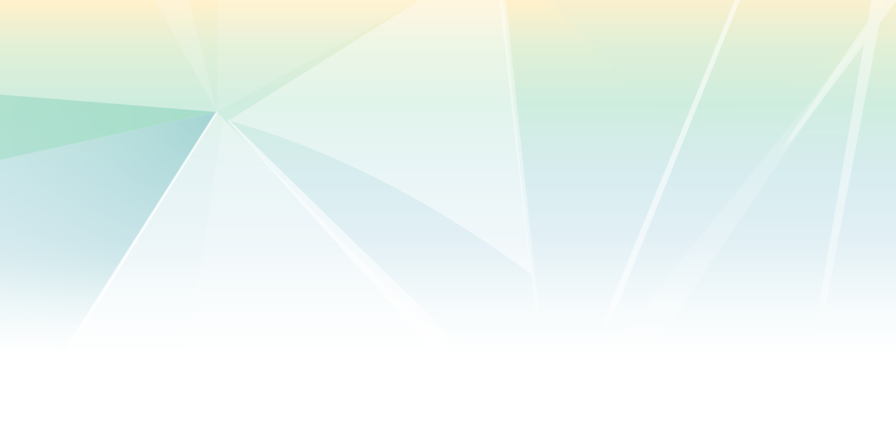
This background is drawn by a WebGL 2 fragment shader. Its source:

```glsl
#version 300 es
precision highp float;
// Pale faceted backdrop: a cream, mint and ice-blue vertical gradient fades
// to white, overlaid by translucent wedges that meet at a hub, a curved
// panel and thin tapered light beams, all made from signed line distances.
uniform vec2 u_resolution;
out vec4 fragColor;

const vec3 WHITE = vec3(1.0);
const vec3 CREAM = vec3(0.995, 0.945, 0.80);
const vec3 LIME = vec3(0.88, 0.94, 0.84);
const vec3 MINT = vec3(0.81, 0.928, 0.872);
const vec3 ICE = vec3(0.842, 0.927, 0.935);
const vec3 MIST = vec3(0.885, 0.94, 0.96);
const vec3 HAZE = vec3(0.957, 0.98, 0.986);
const vec3 JADE = vec3(0.63, 0.86, 0.78);
const vec3 TEAL = vec3(0.63, 0.825, 0.83);

float ramp(float lo, float hi, float v) {
  return clamp((v - lo) / (hi - lo), 0.0, 1.0);
}

// Vertical colour ramp, from white at the bottom to cream at the top
vec3 skyGradient(float y) {
  vec3 c = mix(WHITE, HAZE, ramp(0.20, 0.33, y));
  c = mix(c, MIST, ramp(0.33, 0.47, y));
  c = mix(c, ICE, ramp(0.47, 0.62, y));
  c = mix(c, MINT, ramp(0.62, 0.77, y));
  c = mix(c, LIME, ramp(0.77, 0.89, y));
  return mix(c, CREAM, ramp(0.89, 0.99, y));
}

// Smooth coverage of the half plane to the left of the line from a to b
float leftOf(vec2 p, vec2 a, vec2 b, float soft) {
  vec2 d = normalize(b - a);
  vec2 q = p - a;
  return smoothstep(-soft, soft, d.x * q.y - d.y * q.x);
}

// Infinite wedge swept counterclockwise from ray (apex, a) to ray (apex, b)
float wedge(vec2 p, vec2 apex, vec2 a, vec2 b, float soft) {
  return leftOf(p, apex, a, soft) * leftOf(p, b, apex, soft);
}

// Straight beam whose half width runs from startWidth to endWidth
float beam(vec2 p, vec2 a, vec2 b, float startWidth, float endWidth, float soft) {
  vec2 axis = b - a;
  float t = dot(p - a, axis) / dot(axis, axis);
  float halfWidth = mix(startWidth, endWidth, clamp(t, 0.0, 1.0));
  float dist = length(p - a - axis * t);
  float ends = smoothstep(-0.01, 0.01, t) * (1.0 - smoothstep(0.9, 1.05, t));
  return ends * (1.0 - smoothstep(halfWidth - soft, halfWidth + soft, dist));
}

// Panel above a falling parabola, closed by two straight edges
float curvedPanel(vec2 p, vec2 start, vec2 diagonal, vec2 top, vec2 tip, float soft) {
  float t = p.x - start.x;
  float curve = start.y - 0.278 * t - 0.339 * t * t;
  float above = smoothstep(-soft, soft, p.y - curve);
  return above * leftOf(p, diagonal, start, soft) * leftOf(p, tip, top, soft);
}

void main() {
  vec2 p = gl_FragCoord.xy / u_resolution.y;
  p.x *= 2.0 * u_resolution.y / u_resolution.x;
  float soft = 0.9 / u_resolution.y;
  vec2 hub = vec2(0.484, 0.75);
  vec2 fold = vec2(0.51, 0.731);
  vec2 footLeft = vec2(0.148, 0.219);
  vec2 footRight = vec2(1.0, 0.219);
  vec2 panelTop = vec2(1.122, 1.0);
  vec2 panelTip = vec2(1.187, 0.383);
  vec2 corner = vec2(1.95, 0.95);
  float hubDist = length(p - hub);
  vec3 color = skyGradient(p.y);

  // Faint facets above the hub
  float facet = wedge(p, hub, vec2(0.9375, 1.0), vec2(0.487, 1.0), soft);
  color = mix(color, WHITE, 0.13 * facet);
  float ray = wedge(p, hub, vec2(0.422, 1.0), vec2(0.345, 1.0), soft);
  color = mix(color, WHITE, 0.16 * ray);

  // Jade and teal wedges to the left of the hub
  float jade = wedge(p, hub, vec2(0.0, 0.789), vec2(0.0, 0.643), soft);
  color = mix(color, JADE, jade * mix(0.9, 0.68, ramp(0.0, 0.5, hubDist)));
  float teal = wedge(p, hub, vec2(0.0, 0.643), footLeft, soft);
  float tealFade = exp(-2.6 * hubDist) * smoothstep(0.2, 0.45, p.y);
  color = mix(color, TEAL, 0.95 * teal * tealFade);

  // Pale fan below the hub, with a subtle inner crease
  float fan = wedge(p, hub, footLeft, footRight, soft);
  float crease = leftOf(p, vec2(0.43, 0.297), vec2(0.497, 0.72), soft);
  color = mix(color, WHITE, fan * mix(0.46, 0.36, crease));

  // Curved panel that grows lighter toward its lower tip
  float panel = curvedPanel(p, fold, vec2(0.9375, 1.0), panelTop, panelTip, soft);
  color = mix(color, WHITE, panel * mix(0.54, 0.38, ramp(0.4, 0.75, p.y)));

  // Overlapping translucent facets on the right
  float valley = wedge(p, vec2(1.523, 0.693), vec2(2.0, 0.948), vec2(1.224, 1.0), soft);
  color = mix(color, MINT, 0.13 * valley);
  float shade = wedge(p, corner, vec2(1.49, 0.27), vec2(1.836, 0.323), 4.0 * soft);
  color = mix(color, ICE, 0.16 * shade * smoothstep(0.25, 0.5, p.y));
  float veil = wedge(p, corner, vec2(1.40, 0.27), vec2(1.49, 0.27), 2.0 * soft);
  color = mix(color, WHITE, 0.17 * veil);

  // Thin beams of light
  float light = 0.85 * beam(p, hub, footLeft, 0.002, 0.004, soft);
  light = max(light, 0.6 * beam(p, fold, vec2(1.0, 0.219), 0.002, 0.026, soft));
  light = max(light, 0.4 * beam(p, panelTop, vec2(1.2, 0.29), 0.007, 0.004, soft));
  light = max(light, 0.55 * beam(p, vec2(1.651, 1.012), vec2(1.35, 0.27), 0.005, 0.008, soft));
  light = max(light, 0.42 * beam(p, vec2(1.963, 1.02), vec2(1.83, 0.29), 0.014, 0.007, soft));
  light = max(light, 0.4 * beam(p, vec2(2.0, 1.02), vec2(1.75, 0.67), 0.014, 0.004, soft));
  color = mix(color, WHITE, light);

  fragColor = vec4(color, 1.0);
}
```
